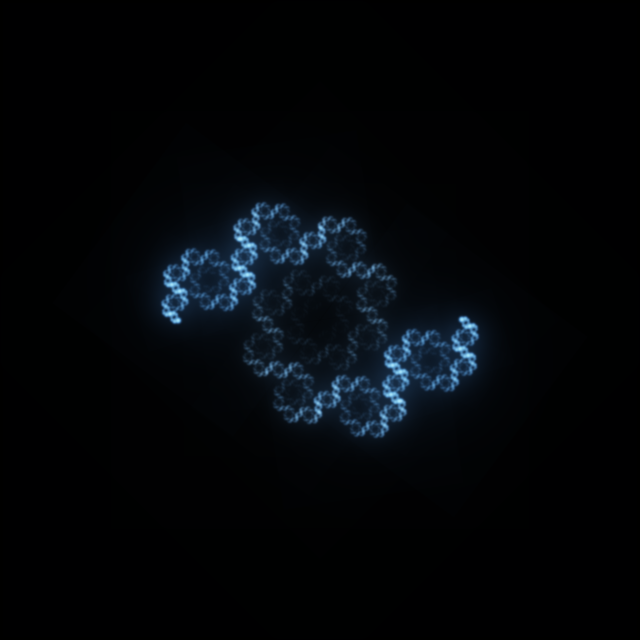
This background is drawn by a three.js fragment shader. Its source:

```glsl
// A glowing double spiral whose links are smaller copies of the whole.
// Each layer unwinds the plane by a shrinking turn, then zooms into one of two
// opposite arms; four nested layers add up their light, halos and faint panes.

varying vec2 vUv;

const vec2 UNWIND = vec2(0.873, 0.873);      // inverse spiral step: 45 degrees, 1/0.81
const vec2 ARM_ZOOM = vec2(1.685, -2.277);   // inverse turn and scale of one arm
const vec2 ARM_CENTER = vec2(-0.345, 0.126);
const float STEP_SCALE = 0.81;
const float ARM_SCALE = 0.353;
const float FADE = 0.67;                     // light kept per spiral step
const float REACH = 0.85;                    // squared radius lit by a copy
const float BLUR = 0.0026;                   // smallest bead softness
const vec3 COOL = vec3(0.34, 0.70, 1.15);
const vec3 PALE = vec3(0.42, 0.70, 0.98);

varying vec2 vUnusedGuard;

vec2 complexMul(vec2 a, vec2 b) {
  return vec2(a.x * b.x - a.y * b.y, a.x * b.y + a.y * b.x);
}

// Local coordinates of the arm on the given side (-1 or 1)
vec2 enterArm(vec2 p, float side) {
  return complexMul(side * p - ARM_CENTER, ARM_ZOOM);
}

float pane(vec2 p) {
  return 1.0 - smoothstep(0.985, 1.0, max(abs(p.x), abs(p.y)));
}

float halo(vec2 p, float tightness) {
  return exp(-tightness * dot(p, p));
}

// Smallest link, widened where it would be finer than the blur
float bead(vec2 p, float size) {
  float soft = BLUR / size;
  float spread = 0.075 + soft * soft;
  return 0.075 / spread * exp(-0.5 * dot(p, p) / spread);
}

float beadChain(vec2 p, float size) {
  float light = 0.0;
  float weight = 1.0;
  for (int k = 0; k < 6; k++) {
    if (dot(p, p) > 1.2) break;
    light += weight * (bead(enterArm(p, 1.0), size * ARM_SCALE)
                     + bead(enterArm(p, -1.0), size * ARM_SCALE));
    p = complexMul(p, UNWIND);
    size *= STEP_SCALE;
    weight *= FADE;
  }
  return light;
}

float smallRings(vec2 p, float size) {
  float light = 0.025 * halo(p, 4.0);
  float weight = 1.0;
  for (int k = 0; k < 7; k++) {
    if (dot(p, p) > 1.2) break;
    for (int s = 0; s < 2; s++) {
      vec2 q = enterArm(p, float(s) * 2.0 - 1.0);
      if (dot(q, q) < REACH) light += weight * beadChain(q, size * ARM_SCALE);
    }
    p = complexMul(p, UNWIND);
    size *= STEP_SCALE;
    weight *= FADE;
  }
  return light;
}

float largeRings(vec2 p, float size) {
  float light = 0.022 * halo(p, 4.0) + 0.0018 * pane(p);
  float weight = 1.0;
  for (int k = 0; k < 8; k++) {
    if (dot(p, p) > 2.0) break;
    for (int s = 0; s < 2; s++) {
      vec2 q = enterArm(p, float(s) * 2.0 - 1.0);
      light += weight * (0.0012 * pane(q) + 0.012 * halo(q, 2.2));
      if (dot(q, q) < REACH) light += weight * smallRings(q, size * ARM_SCALE);
    }
    p = complexMul(p, UNWIND);
    size *= STEP_SCALE;
    weight *= FADE;
  }
  return light;
}

// Outermost spiral; its inner turns grow dimmer and paler
vec3 wholeSpiral(vec2 p) {
  vec3 light = vec3(0.0);
  float size = 1.0;
  float weight = 1.0;
  for (int k = 0; k < 10; k++) {
    if (dot(p, p) > 2.0) break;
    vec3 tint = mix(COOL, PALE, min(float(k) / 3.0, 1.0));
    light += 0.0006 * pane(p) * tint;
    for (int s = 0; s < 2; s++) {
      vec2 q = enterArm(p, float(s) * 2.0 - 1.0);
      if (dot(q, q) < 2.0) light += weight * tint * largeRings(q, size * ARM_SCALE);
    }
    p = complexMul(p, UNWIND);
    size *= STEP_SCALE;
    weight *= FADE;
  }
  return light;
}

void main() {
  vec3 light = wholeSpiral(vUv * 2.0 - 1.0);
  gl_FragColor = vec4(1.0 - exp(-3.8 * light), 1.0);
}
```
